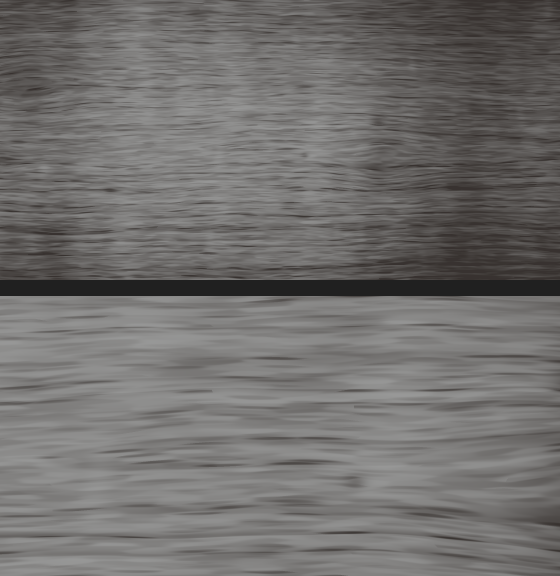
Top: the whole. Bottom: its middle third, enlarged.
Write a WebGL 2 fragment shader that draws this texture.

```glsl
#version 300 es
precision highp float;

uniform vec2 u_resolution;
out vec4 fragColor;

// Lengths are in canvas heights
const vec3 DARK_WOOD = vec3(0.235, 0.215, 0.205);
const vec3 PALE_WOOD = vec3(0.575, 0.575, 0.572);
const vec2 HEART = vec2(1.05, 0.47);        // centre of the pointed rings
const float RING_TAPER = 0.06;
const float RING_DENSITY = 31.0;
const float LIGHT_PEAK = 0.87;
const float LIGHT_HEIGHT = 0.49;
const float RIGHT_SHADE = 0.47;
const float LEFT_SHADE = 0.24;
const float EDGE_SHADE = 1.35;              // towards top and bottom
const vec2 FIBRE_SCALE = vec2(22.0, 230.0);
const vec2 STREAK_SCALE = vec2(3.2, 75.0);
const vec2 PORE_SCALE = vec2(11.0, 180.0);
const vec2 WISP_SCALE = vec2(11.0, 4.0);
const float FIBRE_CONTRAST = 0.30;
const float STREAK_CONTRAST = 0.20;
const float RING_CONTRAST = 0.20;
const float PORE_CONTRAST = 0.36;
const float KNOT_BEND = 0.45;
const float TONE_CURVE = 0.35;              // spreads middle tones apart
const int SAMPLES = 4;

// Knots: centre, radius, darkness
const int KNOT_COUNT = 6;
const vec4 KNOTS[KNOT_COUNT] = vec4[](
  vec4(0.08, 0.69, 0.110, 0.18),
  vec4(0.00, 0.43, 0.040, 0.20),
  vec4(0.39, 0.32, 0.018, 0.22),
  vec4(1.09, 0.445, 0.009, 0.42),
  vec4(1.35, 0.565, 0.014, 0.24),
  vec4(1.38, 0.43, 0.090, 0.12));

float hash(vec2 p) {
  return fract(sin(dot(p, vec2(127.1, 311.7))) * 43758.5);
}

// Cellular noise: nearest distance, its cell's random value, smooth blend of values
vec3 cells(vec2 p) {
  vec2 base = floor(p);
  vec2 nearest = vec2(9.0, 0.0);
  vec2 blend = vec2(0.0);
  for (int j = -1; j <= 1; j++) {
    for (int i = -1; i <= 1; i++) {
      vec2 cell = base + vec2(i, j);
      vec2 seed = cell + vec2(hash(cell), hash(cell + 41.3));
      float d = distance(seed, p);
      float value = hash(cell + 17.9);
      if (d < nearest.x) nearest = vec2(d, value);
      blend += vec2(value, 1.0) * exp(-6.0 * d * d);
    }
  }
  return vec3(nearest, blend.x / blend.y);
}

// Gentle drift of the grain across the board
float grainWave(vec2 p) {
  return 0.010 * sin(2.3 * p.x + 3.0 * p.y + 0.6)
       + 0.004 * sin(6.1 * p.x - 7.0 * p.y + 1.9)
       + 0.0016 * sin(15.0 * p.x + 19.0 * p.y)
       + 0.0007 * sin(37.0 * p.x - 31.0 * p.y);
}

// Soft dark and pale bands running across the grain
float crossFigure(vec2 p) {
  float x = p.x + 0.03 * sin(5.0 * p.y + 1.0) + 0.01 * sin(17.0 * p.y);
  float patchy = 0.65 + 0.35 * sin(6.0 * p.y + 4.0 * p.x);
  return patchy * (0.05 * sin(8.7 * x + 2.9) + 0.04 * sin(17.3 * x + 0.4)
       + 0.03 * sin(39.0 * x + 2.0));
}

// Pale middle, darker right end and edges
float boardLight(vec2 p) {
  float dy = p.y - LIGHT_HEIGHT;
  return LIGHT_PEAK - RIGHT_SHADE * smoothstep(0.95, 1.75, p.x)
       - LEFT_SHADE * (1.0 - smoothstep(0.0, 0.5, p.x)) - EDGE_SHADE * dy * dy;
}

float woodTone(vec2 p) {
  // Bend the grain around the knots
  float height = p.y + grainWave(p);
  float knotShade = 0.0;
  for (int i = 0; i < KNOT_COUNT; i++) {
    vec4 knot = KNOTS[i];
    vec2 d = (p - knot.xy) / (knot.z * vec2(1.6, 1.0));
    float near = exp(-dot(d, d));
    height -= KNOT_BEND * d.y * knot.z * near;
    knotShade += knot.w * near;
  }

  // Growth rings, closer together above the heart and bolder below it
  float offset = height - HEART.y;
  float bold = 1.0 - 0.35 * smoothstep(-0.1, 0.1, offset);
  offset *= offset > 0.0 ? 1.35 : 1.0;
  float ring = RING_DENSITY * length(vec2(offset, RING_TAPER * (p.x - HEART.x)));
  ring += 0.35 * sin(1.7 * ring + 0.8) + 0.08 * sin(11.0 * p.x + 2.3 * ring);
  float phase = fract(ring);
  float late = smoothstep(0.5, 0.92, phase) * (1.0 - smoothstep(0.93, 1.0, phase));
  late *= bold * (0.95 + 0.3 * sin(3.1 * p.x + 2.4 * floor(ring)));

  // Fibres, broad streaks and thin dark pores
  vec2 grain = vec2(p.x, height);
  float fibre = cells(grain * FIBRE_SCALE).z - 0.5;
  float streak = cells(grain * STREAK_SCALE + 7.0).z - 0.5;
  vec3 poreCell = cells(grain * PORE_SCALE + 23.0);
  float pore = (1.0 - smoothstep(0.15, 0.48, poreCell.x)) * step(0.4, poreCell.y);

  // Rare pale wisps across the grain
  vec3 wispCell = cells(vec2(p.x + 0.02 * sin(9.0 * p.y), p.y) * WISP_SCALE);
  float wisp = (1.0 - smoothstep(0.0, 0.28, wispCell.x)) * step(0.86, wispCell.y);

  float tone = boardLight(p) + crossFigure(p) + 0.08 * wisp - knotShade;
  tone += FIBRE_CONTRAST * fibre + STREAK_CONTRAST * streak;
  tone -= RING_CONTRAST * late + PORE_CONTRAST * pore * (0.3 + 0.9 * late);
  return mix(tone, smoothstep(0.0, 1.0, tone), TONE_CURVE);
}

void main() {
  // Average several heights inside each pixel to smooth the thin fibres
  float tone = 0.0;
  for (int i = 0; i < SAMPLES; i++) {
    float shift = (float(i) + 0.5) / float(SAMPLES) - 0.5;
    vec2 p = (gl_FragCoord.xy + vec2(0.5 * shift, shift)) / u_resolution.y;
    tone += woodTone(p) / float(SAMPLES);
  }
  fragColor = vec4(mix(DARK_WOOD, PALE_WOOD, clamp(tone, -0.05, 1.1)), 1.0);
}
```
